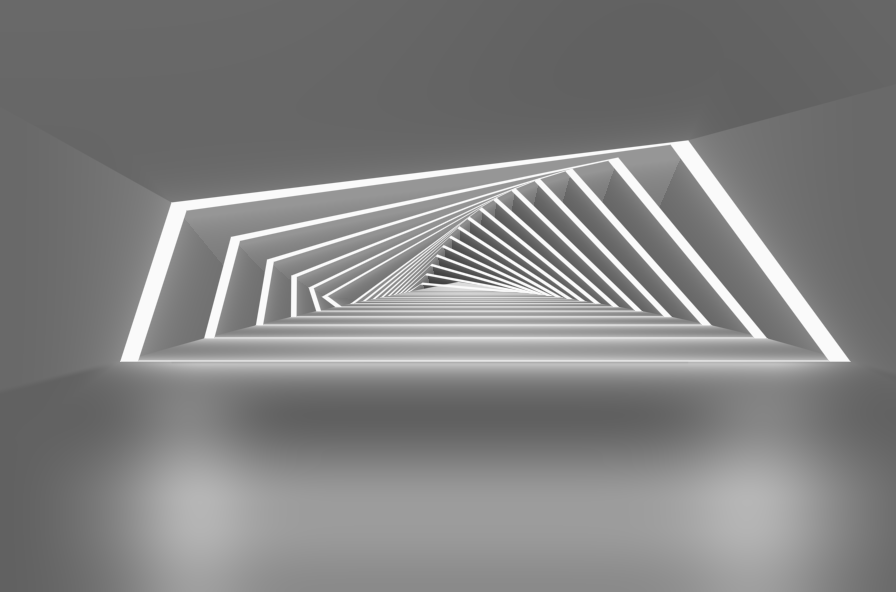
Write a Shadertoy shader that draws this background.

```glsl
#define ASPECT 1.518
#define FRAMES 15
#define TRIANGLE_FROM 6.0
#define BAR_WIDTH 0.027
#define BAR_MIN 0.0016
#define BAR_SHRINK 0.8
#define HALO_SIZE 0.035
#define LIGHT 0.98
#define CEILING 0.40
#define WALL 0.41

// Signed distance to the line a-b, positive on its right side
float rightOf(vec2 p, vec2 a, vec2 b) {
    return dot(p - a, normalize(vec2(b.y - a.y, a.x - b.x)));
}

float cover(float d) {
    float aa = 0.8 / iResolution.y;
    return smoothstep(-aa, aa, d);
}

// Perspective travel after i steps
float recede(float i, float start, float rate) {
    return i / (start + rate * i);
}

// Corners of frame i
float floorLine(float i) { return 0.389 + recede(i, 18.2, 7.19); }
vec2 bottomLeft(float i) { return vec2(0.2036 + recede(i, 5.36, 1.67), floorLine(i)); }
vec2 bottomRight(float i) { return vec2(1.441 - recede(i, 5.67, 1.417), floorLine(i)); }
vec2 topRight(float i) {
    return vec2(1.166 - recede(i, 6.68, 1.746), 0.763 - 0.0198 * i / (i + 0.5) - 0.0158 * i);
}
vec2 topLeft(float i) {
    if (i >= TRIANGLE_FROM) return bottomLeft(i);
    return vec2(0.2905 + recede(i, 7.49, 2.43), 0.658 - recede(i, 13.66, 3.54));
}

float bell(float x, float centre, float width) {
    float t = (x - centre) / width;
    return exp(-t * t);
}

// Glossy floor in front of the tunnel
float frontFloor(vec2 p) {
    float near = max(0.389 - p.y, 0.0) / 0.389;
    float shade = mix(0.35, 0.61, smoothstep(0.2, 0.62, near));
    shade -= 0.07 * smoothstep(0.7, 1.0, near);
    float across = smoothstep(0.0, 0.4, p.x) * smoothstep(1.65, 1.2, p.x);
    shade = mix(0.38, shade, across);
    float columns = bell(p.x, 0.32, 0.1) + bell(p.x, 1.29, 0.12);
    shade += 0.16 * columns * smoothstep(0.0, 0.25, near) * (1.0 - 0.4 * near);
    float span = smoothstep(0.12, 0.35, p.x) * smoothstep(1.5, 1.3, p.x);
    return shade + 0.4 * span * exp(-near / 0.07);
}

// Ceiling, side walls and floor of the room
float room(vec2 p) {
    float shade = CEILING + 0.05 * (p.y - 0.75) - 0.03 * bell(p.x, 1.1, 0.4);
    float leftWall = cover(rightOf(p, vec2(0.0, 0.82), topLeft(0.0)))
                   * cover(0.2905 - p.x);
    float rightWall = cover(rightOf(p, topRight(0.0), vec2(ASPECT, 0.858)))
                    * cover(p.x - 1.166);
    shade = mix(shade, WALL + 0.06 * smoothstep(0.0, 0.3, p.x), leftWall);
    shade = mix(shade, WALL + 0.04 * smoothstep(1.5, 1.2, p.x), rightWall);
    float onFloor = min(rightOf(p, vec2(0.0, 0.338), bottomLeft(0.0)),
                        rightOf(p, bottomRight(0.0), vec2(ASPECT, 0.367)));
    onFloor = min(onFloor, 0.389 - p.y);
    return mix(shade, frontFloor(p), smoothstep(-0.006, 0.006, onFloor));
}

void mainImage(out vec4 fragColor, in vec2 fragCoord) {
    vec2 p = fragCoord / iResolution.xy * vec2(ASPECT, 1.0);
    float shade = room(p);

    for (int n = 0; n < FRAMES; n++) {
        float i = float(n);
        vec2 bl = bottomLeft(i), tl = topLeft(i), tr = topRight(i), br = bottomRight(i);
        float dLeft = i < TRIANGLE_FROM ? rightOf(p, bl, tl) : 1.0;
        float dTop = rightOf(p, tl, tr);
        float dRight = rightOf(p, tr, br);
        float dFloor = p.y - bl.y;
        float inside = min(min(dLeft, dTop), min(dRight, dFloor));
        float depth = i / float(FRAMES);

        // Soft halo around the outermost frame
        if (n == 0) shade += 0.08 * exp(min(inside, 0.0) / HALO_SIZE);

        // Wall panels, darker on the right and with depth
        float width = BAR_WIDTH / (1.0 + BAR_SHRINK * i) + BAR_MIN;
        float panel = mix(0.47, 0.38, depth);
        if (dLeft < dTop) panel = 0.43;
        if (dRight < dTop) panel = mix(0.40, 0.20, depth);
        float nearest = min(dLeft, min(dTop, dRight));
        panel += 0.12 * exp(-max(nearest - width, 0.0) / (1.5 * width));

        // Floor strip reaching to the next frame
        vec2 nextLeft = bottomLeft(i + 1.0), nextRight = bottomRight(i + 1.0);
        float strip = min(rightOf(p, bl, nextLeft), rightOf(p, nextRight, br));
        float along = clamp(dFloor / (nextLeft.y - bl.y), 0.0, 1.0);
        float middle = bell(p.x, 0.5 * (bl.x + br.x), 0.45 * (br.x - bl.x));
        float gloss = mix(0.46, 0.62, middle) + 0.24 * pow(abs(2.0 * along - 1.0), 2.0);
        panel = mix(panel, gloss, cover(strip));

        // Light bars; the top one tapers to the right
        float t = clamp((p.x - tl.x) / (tr.x - tl.x), 0.0, 1.0);
        float bars = max(cover(width - dLeft), cover(width - dRight));
        bars = max(bars, cover(width * mix(0.6, 0.12, t) - dTop));
        bars = max(bars, 0.7 * cover(0.0025 / (1.0 + 0.3 * i) - dFloor));
        shade = mix(shade, mix(panel, LIGHT, bars), cover(inside));
    }
    fragColor = vec4(vec3(clamp(shade, 0.0, 1.0)), 1.0);
}
```
